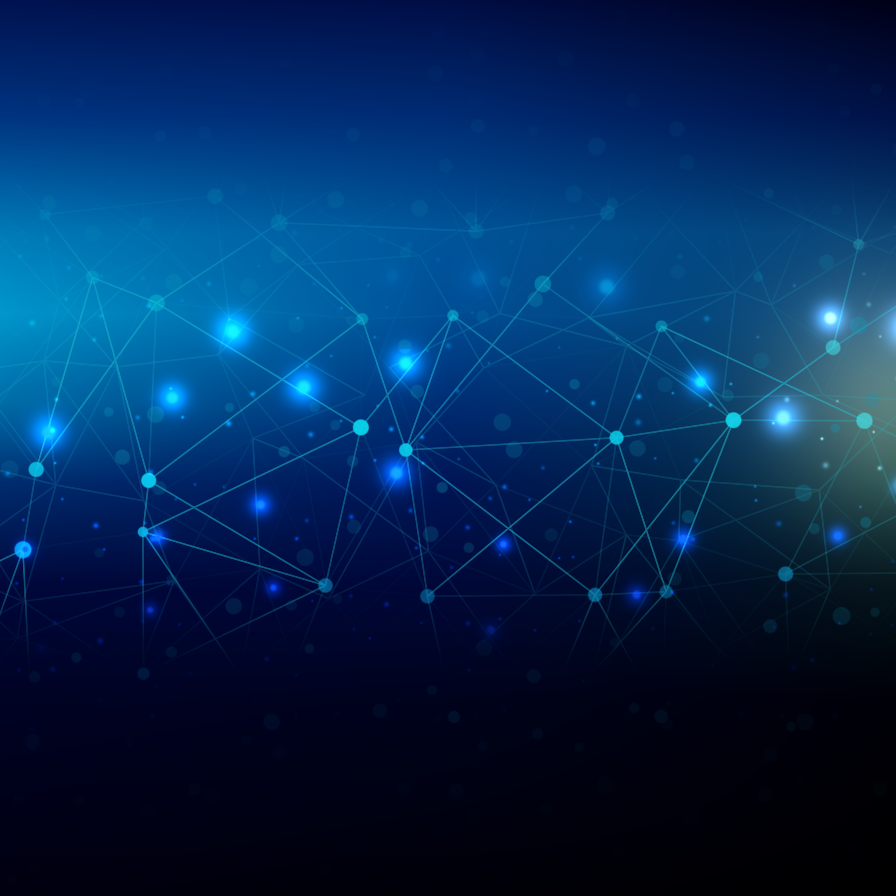
A WebGL 1 fragment shader for this background:

```glsl
precision highp float;
// A glowing network over a deep blue gradient: a bright blue band fades to
// near black, with a pale glow at the right edge. Jittered lattices place
// the linked nodes, faint discs, glowing points and tiny sparks.

uniform vec2 u_resolution;

const vec2 WARM_CENTER = vec2(1.0, 0.555);
const vec2 WARM_SPREAD = vec2(0.13, 0.13);
const vec3 WARM_COLOR = vec3(0.34, 0.27, 0.16);
const vec3 LINK_COLOR = vec3(0.12, 0.75, 0.82);
const vec3 NODE_COLOR = vec3(0.06, 0.88, 0.90);
const vec3 DISC_COLOR = vec3(0.05, 0.60, 0.72);
const vec3 LOW_COLOR = vec3(0.00, 0.25, 1.00);
const vec3 HIGH_COLOR = vec3(0.00, 0.88, 1.00);
const vec3 PALE_COLOR = vec3(0.75, 1.00, 1.00);
const float MAIN_CELL = 0.142;
const float FAINT_CELL = 0.105;
const float DISC_CELL = 0.073;
const float GLOW_CELL = 0.122;
const float SPARK_CELL = 0.045;
const float LINK_WIDTH = 0.0004;

vec2 hash2(vec2 p) {
  vec3 q = fract(p.xyx * vec3(0.1031, 0.1030, 0.0973));
  q += dot(q, q.yzx + 33.33);
  return fract((q.xx + q.yz) * q.zy);
}

float ramp(float a, float b, float x) {
  return clamp((x - a) / (b - a), 0.0, 1.0);
}

float bell(float x, float center, float width) {
  float t = (x - center) / width;
  return exp(-t * t);
}

// Horizontal blend of left, middle and right colours
vec3 across(vec3 left, vec3 middle, vec3 right, float x) {
  return mix(mix(left, middle, ramp(0.0, 0.5, x)), right, ramp(0.5, 1.0, x));
}

vec3 background(vec2 p) {
  float x = p.x, y = p.y;
  vec3 c = across(vec3(0.0, 0.0, 0.06), vec3(0.0, 0.0, 0.03), vec3(0.0), x);
  c = mix(c, across(vec3(0.0, 0.01, 0.14), vec3(0.0, 0.01, 0.11), vec3(0.0, 0.0, 0.03), x), ramp(0.0, 0.22, y));
  c = mix(c, across(vec3(0.0, 0.03, 0.23), vec3(0.0, 0.03, 0.22), vec3(0.0, 0.07, 0.10), x), ramp(0.22, 0.35, y));
  c = mix(c, across(vec3(0.0, 0.17, 0.43), vec3(0.0, 0.08, 0.33), vec3(0.0, 0.19, 0.24), x), ramp(0.35, 0.46, y));
  c = mix(c, across(vec3(0.0, 0.42, 0.65), vec3(0.0, 0.17, 0.45), vec3(0.02, 0.24, 0.34), x), ramp(0.46, 0.55, y));
  c = mix(c, across(vec3(0.0, 0.59, 0.80), vec3(0.0, 0.30, 0.58), vec3(0.02, 0.25, 0.42), x), ramp(0.55, 0.65, y));
  c = mix(c, across(vec3(0.0, 0.48, 0.72), vec3(0.0, 0.33, 0.60), vec3(0.01, 0.24, 0.44), x), ramp(0.65, 0.74, y));
  c = mix(c, across(vec3(0.0, 0.20, 0.50), vec3(0.0, 0.17, 0.45), vec3(0.0, 0.07, 0.28), x), ramp(0.74, 0.87, y));
  c = mix(c, across(vec3(0.0, 0.07, 0.31), vec3(0.0, 0.05, 0.27), vec3(0.0, 0.0, 0.09), x), ramp(0.87, 1.0, y));
  vec2 w = (p - WARM_CENTER) / WARM_SPREAD;
  return c + WARM_COLOR * exp(-dot(w, w));
}

// Light colour by place: blue below, cyan above, pale at the right
vec3 lightColor(vec2 p) {
  vec3 c = mix(LOW_COLOR, HIGH_COLOR, smoothstep(0.32, 0.62, p.y));
  return mix(c, PALE_COLOR, smoothstep(0.78, 0.95, p.x) * smoothstep(0.40, 0.52, p.y));
}

vec2 nodeAt(vec2 id, float cell, float seed) {
  return (id + 0.12 + 0.76 * hash2(id + seed)) * cell;
}

float disc(vec2 p, vec2 center, float radius, float px) {
  return 1.0 - smoothstep(radius - px, radius + px, length(p - center));
}

// One link; the shared hash makes both ends agree on whether it exists
float link(vec2 p, vec2 idA, vec2 idB, float cell, float seed, float px) {
  vec2 a = nodeAt(idA, cell, seed), b = nodeAt(idB, cell, seed);
  vec2 d = b - a;
  float t = clamp(dot(p - a, d) / dot(d, d), 0.0, 1.0);
  float strength = smoothstep(0.15, 0.8, hash2(idA + idB + seed * 2.0).x);
  return strength * (1.0 - smoothstep(LINK_WIDTH, LINK_WIDTH + px, length(p - a - d * t)));
}

// Links from this cell to its ring, and the diagonals that cross it
float web(vec2 p, float cell, float seed, float px) {
  vec2 id = floor(p / cell);
  float light = 0.0;
  for (int i = 0; i < 4; i++) {
    float angle = float(i) * 1.5707963;
    vec2 side = floor(vec2(cos(angle), sin(angle)) + 0.5);
    vec2 turn = vec2(-side.y, side.x);
    light = max(light, link(p, id, id + side, cell, seed, px));
    light = max(light, link(p, id, id + side + turn, cell, seed, px));
    light = max(light, link(p, id + side, id + turn, cell, seed, px));
  }
  return light;
}

void main() {
  vec2 p = gl_FragCoord.xy / u_resolution;
  float px = 1.0 / min(u_resolution.x, u_resolution.y);
  vec3 color = background(p);

  // Two webs of links inside the band
  float band = smoothstep(0.24, 0.40, p.y) * (1.0 - smoothstep(0.60, 0.82, p.y));
  color = mix(color, LINK_COLOR, 0.17 * band * web(p, FAINT_CELL, 41.0, px));
  color = mix(color, LINK_COLOR, 0.50 * band * web(p, MAIN_CELL, 7.0, px));

  // Discs, nodes, glows and sparks of the surrounding cells
  for (int j = -1; j <= 1; j++) {
    for (int i = -1; i <= 1; i++) {
      vec2 offset = vec2(float(i), float(j));

      vec2 id = floor(p / DISC_CELL) + offset;
      vec2 q = nodeAt(id, DISC_CELL, 83.0), h = hash2(id + 19.0);
      float alpha = 0.36 * h.y * step(0.35, h.y) * bell(q.y, 0.54, 0.25);
      color = mix(color, DISC_COLOR, alpha * disc(p, q, mix(0.005, 0.010, h.x), px));

      id = floor(p / MAIN_CELL) + offset;
      q = nodeAt(id, MAIN_CELL, 7.0);
      h = hash2(id + 57.0);
      alpha = mix(0.55, 1.0, h.y) * bell(q.y, 0.49, 0.19);
      color = mix(color, mix(NODE_COLOR, lightColor(q), 0.3), alpha * disc(p, q, mix(0.0055, 0.0095, h.x), px));

      id = floor(p / GLOW_CELL) + offset;
      q = nodeAt(id, GLOW_CELL, 131.0);
      h = hash2(id + 23.0);
      float power = step(0.22, h.y) * smoothstep(0.26, 0.40, q.y) * (1.0 - smoothstep(0.64, 0.70, q.y));
      float size = mix(0.6, 1.0, h.x) * mix(0.55, 1.1, smoothstep(0.35, 0.65, q.y));
      float d = length(p - q) / size;
      vec3 halo = mix(LOW_COLOR, lightColor(q), 0.55);
      color += power * halo * (0.65 * exp(-d * d / 0.0005) + 0.22 * exp(-d / 0.018));
      color = mix(color, lightColor(q) + 0.08, power * (1.0 - smoothstep(0.004, 0.013, d)));

      id = floor(p / SPARK_CELL) + offset;
      q = nodeAt(id, SPARK_CELL, 211.0);
      h = hash2(id + 71.0);
      power = step(0.4, h.y) * h.y * bell(q.y, 0.46, 0.17);
      color += power * lightColor(q) * 0.75 * bell(length(p - q), 0.0, mix(0.0014, 0.0034, h.x * h.x));
    }
  }
  gl_FragColor = vec4(clamp(color, 0.0, 1.0), 1.0);
}
```
